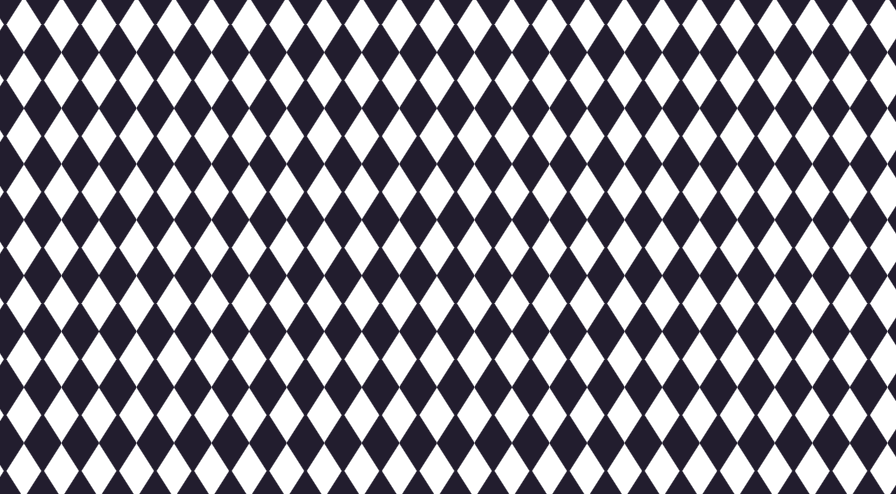
Write a WebGL 1 fragment shader that draws this pattern.

```glsl
precision highp float;
// Harlequin grid of tall white diamonds on a dark violet ground.

uniform vec2 u_resolution;

const vec2 REPEATS = vec2(23.865, 8.852);      // cells across and up the canvas
const vec2 FIRST_CENTER = vec2(0.637, 0.413);  // lower-left diamond, in cells
const vec2 HALF_SIZE = vec2(0.465, 0.492);     // diamond half extents, in cells
const float EDGE_PIXELS = 1.2;                 // width of the smoothed edge

const vec3 GROUND = vec3(0.133, 0.114, 0.18);
const vec3 DIAMOND = vec3(1.0);

// Position relative to the centre of the nearest cell, from -0.5 to 0.5.
vec2 repeatCell(vec2 p, vec2 center) {
    return fract(p - center + 0.5) - 0.5;
}

// Coverage of a diamond; pixelSize is one pixel in the units of p.
float diamondMask(vec2 p, vec2 halfSize, vec2 pixelSize, float edgePixels) {
    vec2 q = abs(p) / halfSize;
    float slope = length(pixelSize / halfSize);
    float distancePixels = (q.x + q.y - 1.0) / slope;
    return clamp(0.5 - distancePixels / edgePixels, 0.0, 1.0);
}

void main() {
    vec2 uv = gl_FragCoord.xy / u_resolution;
    vec2 cell = repeatCell(uv * REPEATS, FIRST_CENTER);
    float mask = diamondMask(cell, HALF_SIZE, REPEATS / u_resolution, EDGE_PIXELS);
    gl_FragColor = vec4(mix(GROUND, DIAMOND, mask), 1.0);
}
```
